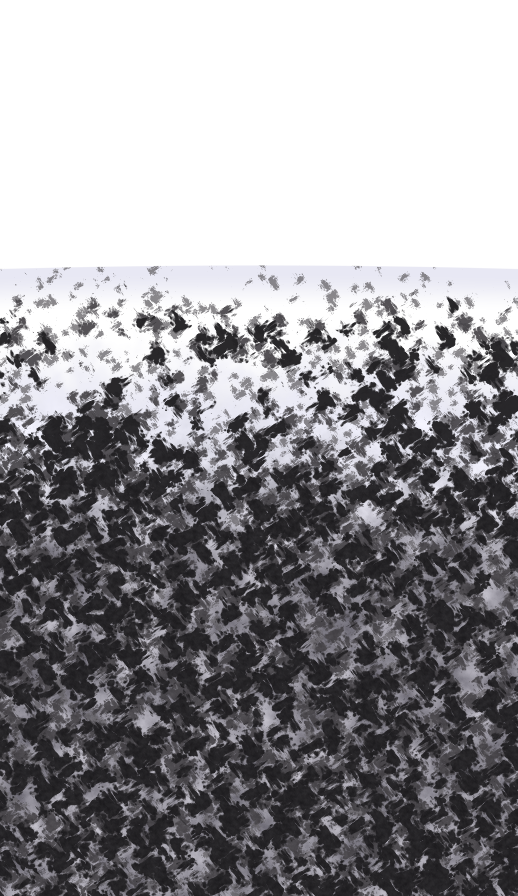
This texture is drawn by a Shadertoy shader. Its source:

```glsl
// Dark ragged flakes scattered over a pale sheet below a blank white band.
// Cellular layers of randomly sized discs, frayed by finer cells, thicken
// with depth below the sheet's edge while the ground dims from white to grey.

const float EDGE_HEIGHT = 0.704;
const vec3 WHITE = vec3(1.0);
const vec3 LAVENDER = vec3(0.91, 0.91, 0.955);
const vec3 GREY = vec3(0.60, 0.59, 0.63);
const vec3 SOOT = vec3(0.135, 0.13, 0.14);
const vec3 ASH = vec3(0.27, 0.26, 0.275);

vec3 hash3(vec2 cell) {
    vec3 h = fract(vec3(cell.xyx) * vec3(0.1031, 0.1030, 0.0973));
    h += dot(h, h.yxz + 33.33);
    return fract((h.xxy + h.yzz) * h.zyx);
}

// Distance to the nearest random cell point
float cellular(vec2 q) {
    vec2 base = floor(q);
    float nearest = 2.0;
    for (int j = -1; j <= 1; j++)
    for (int i = -1; i <= 1; i++) {
        vec2 cell = base + vec2(i, j);
        nearest = min(nearest, length(q - cell - hash3(cell + 71.0).xy));
    }
    return nearest;
}

// Slow uneven variation, about -1 to 1
float layeredSines(vec2 p) {
    float sum = 0.0, weight = 0.5;
    for (int i = 0; i < 4; i++) {
        sum += weight * sin(p.x + 1.7 * sin(p.y * 0.8)) * cos(p.y + 1.3 * sin(p.x * 0.7));
        p = mat2(1.3, 1.2, -1.2, 1.3) * p + 2.1;
        weight *= 0.65;
    }
    return sum;
}

float blob(vec2 p, vec2 centre, float radius) {
    vec2 v = (p - centre) / radius;
    return exp(-dot(v, v));
}

// Opacity of one layer of frayed flakes; cover is the share of filled cells
float flakes(vec2 p, float scale, float cover, float soft) {
    vec2 q = p * scale;
    q += 0.22 * vec2(sin(q.y * 3.1 + q.x), sin(q.x * 2.7 - q.y));
    vec2 base = floor(q);
    float dist = 2.0;
    for (int j = -1; j <= 1; j++)
    for (int i = -1; i <= 1; i++) {
        vec2 cell = base + vec2(i, j);
        vec3 h = hash3(cell);
        float present = smoothstep(-0.1, 0.12, cover - h.z);
        float size = mix(0.3, 0.72, fract(h.x * 7.0 + h.y * 13.0));
        dist = min(dist, length(q - cell - h.xy) - mix(-0.4, size, present));
    }
    dist += 0.65 * (cellular(q * 2.6) - 0.45) + 0.25 * (cellular(q * 5.3) - 0.45);
    float blur = soft + scale / iResolution.y * 0.5;
    return 1.0 - smoothstep(-blur, blur, dist);
}

// Broad clusters and clearings that shift the flake density
float clustering(vec2 p) {
    float c = 0.16 * layeredSines(p * 24.0);
    c += 0.42 * blob(p, vec2(0.267, 0.615), 0.034);
    c += 0.38 * blob(p, vec2(0.189, 0.575), 0.032);
    c += 0.32 * blob(p, vec2(0.013, 0.629), 0.025);
    c += 0.25 * blob(p, vec2(0.436, 0.605), 0.045);
    c += 0.28 * blob(p, vec2(0.110, 0.510), 0.060);
    c += 0.20 * blob(p, vec2(0.390, 0.150), 0.060);
    c += 0.20 * blob(p, vec2(0.570, 0.130), 0.050);
    c -= 0.30 * blob(p, vec2(0.255, 0.520), 0.055);
    c -= 0.18 * blob(p, vec2(0.117, 0.600), 0.040);
    c -= 0.30 * blob(p, vec2(0.378, 0.284), 0.028);
    c -= 0.30 * blob(p, vec2(0.514, 0.316), 0.026);
    c -= 0.28 * blob(p, vec2(0.330, 0.200), 0.030);
    c -= 0.25 * blob(p, vec2(0.254, 0.405), 0.020);
    return c;
}

// Pale lip, bright band, then mottled grey
vec3 groundColour(vec2 p, float depth) {
    float mottle = layeredSines(p * 48.0 + 5.0);
    vec3 c = mix(LAVENDER, WHITE, smoothstep(0.008, 0.05, depth));
    c = mix(c, LAVENDER, smoothstep(0.07, 0.17, depth + 0.03 * mottle));
    c = mix(c, GREY, smoothstep(0.17, 0.36, depth));
    return c + 0.20 * mottle * smoothstep(0.10, 0.32, depth);
}

void mainImage(out vec4 fragColor, in vec2 fragCoord) {
    vec2 p = fragCoord / iResolution.y;
    float across = 2.0 * fragCoord.x / iResolution.x - 1.0;
    float depth = EDGE_HEIGHT - 0.004 * across * across - p.y;

    // Density grows in two steps down the sheet
    float upper = smoothstep(-0.005, 0.085, depth);
    float lower = smoothstep(0.11, 0.29, depth);
    float cover = 0.25 * upper + 0.58 * lower + clustering(p) * upper;

    // Ground, then small, grey and black flakes
    vec3 colour = groundColour(p, depth);
    float specks = flakes(p + 3.7, 125.0, 0.10 + 0.16 * upper, 0.2);
    float ashFlakes = flakes(p + 1.9, 82.0, cover * 0.85 - 0.03, 0.2);
    float sootFlakes = flakes(p, 54.0, cover - 0.02, 0.13);
    colour = mix(colour, ASH + 0.12, 0.75 * specks);
    colour = mix(colour, ASH, 0.92 * ashFlakes);
    colour = mix(colour, SOOT, 0.97 * sootFlakes);
    colour += 0.035 * layeredSines(p * 310.0) * lower;

    // Blank band above the softened edge
    float sheet = smoothstep(-0.5, 1.0, depth * iResolution.y);
    fragColor = vec4(clamp(mix(WHITE, colour, sheet), 0.0, 1.0), 1.0);
}
```
